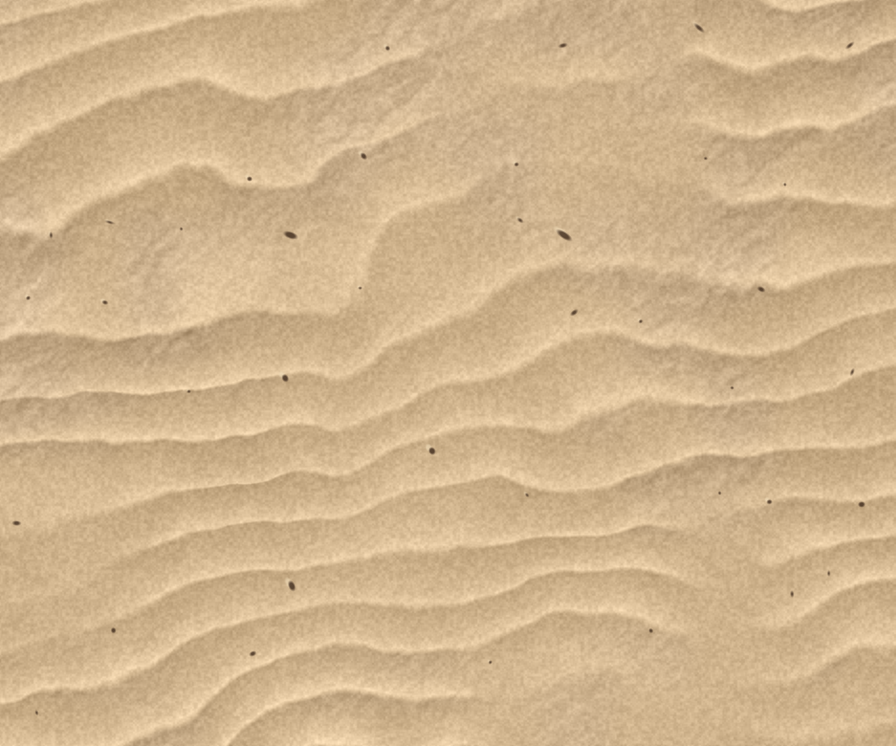
A Shadertoy shader for this texture:

```glsl
#define RIPPLES 12.0
#define TILT 0.2
#define RELIEF 0.125
#define EDGE_WIDTH 0.13
#define FORKING 1.4
#define GRAIN 0.036
#define PEBBLE_CELLS 11.0
#define PEBBLE_SHARE 0.26
#define SAND vec3(0.808, 0.698, 0.546)
#define PEBBLE_DARK vec3(0.27, 0.19, 0.13)
#define PEBBLE_LIGHT vec3(0.95, 0.87, 0.73)

const float TAU = 6.2831853;

float hash(ivec2 cell, uint seed) {
    uvec2 q = uvec2(cell);
    uint h = q.x * 1597334677u ^ q.y * 3812015801u ^ seed * 2798796415u;
    h = (h ^ (h >> 15)) * 2246822519u;
    h = (h ^ (h >> 13)) * 3266489917u;
    h ^= h >> 16;
    return float(h >> 8) / 16777216.0;
}

// Smooth value noise from -1 to 1
float noise(vec2 p, uint seed) {
    ivec2 c = ivec2(floor(p));
    vec2 f = fract(p);
    f = f * f * f * (f * (f * 6.0 - 15.0) + 10.0);
    float low = mix(hash(c, seed), hash(c + ivec2(1, 0), seed), f.x);
    float high = mix(hash(c + ivec2(0, 1), seed), hash(c + ivec2(1, 1), seed), f.x);
    return mix(low, high, f.y) * 2.0 - 1.0;
}

vec2 rotate(vec2 p, float angle) {
    float c = cos(angle), s = sin(angle);
    return vec2(c * p.x + s * p.y, c * p.y - s * p.x);
}

// Lit slope rising from a crest line, fading to shade under the next one
float slopeLight(float f) {
    return 0.436 - f + 0.45 * exp(-7.0 * f);
}

float ripples(vec2 uv) {
    float phase = RIPPLES * (uv.y - TILT * uv.x);
    phase += 0.9 * noise(uv * vec2(1.6, 2.0), 1u);
    phase += 0.45 * noise(uv * vec2(5.0, 5.5), 2u);
    phase += 0.13 * noise(uv * vec2(15.0, 13.0), 3u);
    phase += 0.03 * noise(uv * 45.0, 4u);

    // A complex offset makes crests fork, end and fade
    vec2 forkUv = uv * vec2(2.6, 4.2);
    vec2 wave = vec2(1.0, 0.0) + FORKING * vec2(noise(forkUv, 5u), noise(forkUv, 6u));
    float f = fract(phase + atan(wave.y, wave.x) / TAU);
    float strength = smoothstep(0.0, 0.85, length(wave));

    float width = EDGE_WIDTH * (2.0 - strength + 0.5 * noise(uv * 6.0, 7u));
    float light = mix(slopeLight(f), slopeLight(0.0), smoothstep(1.0 - width, 1.0, f));
    return light * strength * (1.0 + 0.25 * noise(uv * 4.0, 8u));
}

// Scuffed streaks, lit from the upper left
float scuffs(vec2 uv) {
    vec2 p = rotate(uv, 0.55) * vec2(38.0, 85.0);
    p += 0.7 * vec2(noise(uv * 30.0, 9u), noise(uv * 30.0, 10u));
    float bump = noise(p, 11u) - noise(p + vec2(0.15, -0.5), 11u);
    return bump + 0.5 * noise(p * 2.1, 12u);
}

// Small pebbles and twigs, at most one in each cell
vec3 addPebbles(vec3 color, vec2 uv, float pixel) {
    vec2 p = uv * PEBBLE_CELLS;
    ivec2 cell = ivec2(floor(p));
    if (hash(cell, 20u) > PEBBLE_SHARE) return color;

    vec2 center = 0.2 + 0.6 * vec2(hash(cell, 21u), hash(cell, 22u));
    vec2 d = (fract(p) - center) / PEBBLE_CELLS;
    float size = mix(0.0017, 0.0048, pow(hash(cell, 23u), 2.5));
    float stretch = mix(0.9, 2.2, pow(hash(cell, 24u), 3.0));
    float angle = TAU * hash(cell, 25u);
    vec2 axes = vec2(stretch, 0.8);
    float soft = pixel + 0.0008;

    float lit = length(rotate(d + size * vec2(1.0, -1.0), angle) / axes) - size;
    float dark = length(rotate(d, angle) / axes) - size;
    float highlight = 0.65 * step(0.45, hash(cell, 26u));
    color = mix(color, PEBBLE_LIGHT, highlight * (1.0 - smoothstep(-soft, soft, lit)));
    return mix(color, PEBBLE_DARK, 0.85 * (1.0 - smoothstep(-soft, soft, dark)));
}

void mainImage(out vec4 fragColor, in vec2 fragCoord) {
    vec2 uv = fragCoord / iResolution.y;
    float relief = ripples(uv);

    // Rough ground gathers on the shaded slopes
    float patches = noise(uv * 3.3, 13u) + 0.6 * noise(uv * 9.0, 14u);
    float rough = smoothstep(-0.1, 0.7, patches - 0.5 * relief);

    float light = RELIEF * relief;
    light += 0.016 * noise(uv * 1.7, 15u) + 0.012 * noise(uv * 11.0, 16u);
    light += scuffs(uv) * mix(0.006, 0.04, rough) - 0.008 * rough;
    light += GRAIN * (noise(uv * 210.0, 17u) + 0.7 * noise(uv * 390.0, 18u));

    vec3 color = SAND + light * vec3(1.0, 1.0, 0.98);
    color += rough * vec3(-0.006, -0.002, 0.012);
    color = addPebbles(color, uv, 1.0 / iResolution.y);
    fragColor = vec4(clamp(color, 0.0, 1.0), 1.0);
}
```
